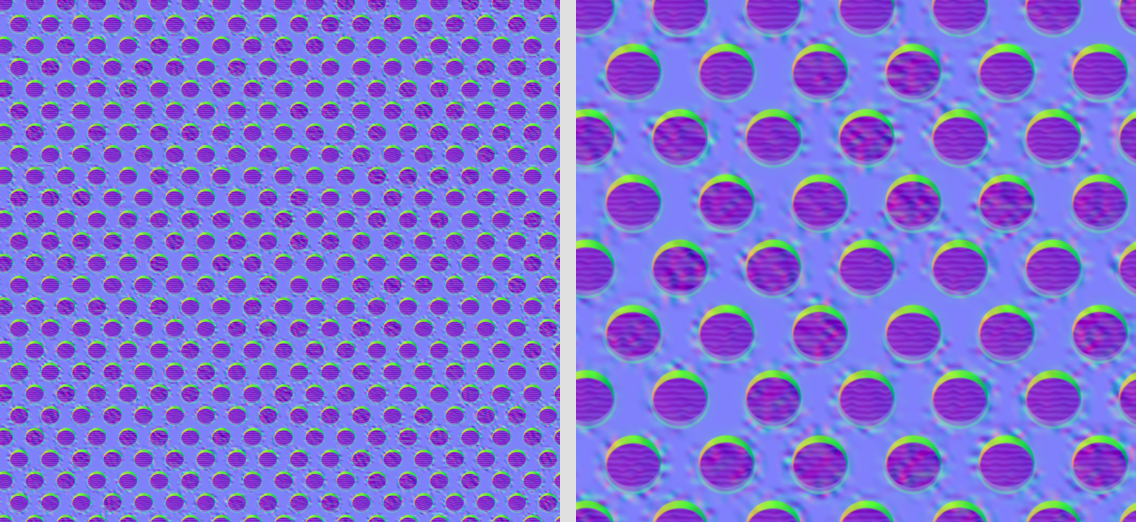
Left, the full canvas; right, a detail of the centre.
Give the GLSL for this texture map, as a Shadertoy shader.

```glsl
const vec2 GRID = vec2(18.0, 24.0);        // columns, staggered rows
const vec2 PAIR = vec2(1.0, 1.4);          // column by two rows, in column widths
const vec3 FLAT = vec3(0.50, 0.50, 0.99);

float hash(vec2 p) {
    vec3 q = fract(p.xyx * vec3(0.1031, 0.1030, 0.0973));
    q += dot(q, q.yzx + 33.33);
    return fract((q.x + q.y) * q.z);
}

// Value noise that wraps after a whole number of lattice steps
float wrapNoise(vec2 p, vec2 period) {
    vec2 cell = floor(p), f = fract(p);
    f = f * f * (3.0 - 2.0 * f);
    vec2 lo = mod(cell, period), hi = mod(cell + 1.0, period);
    return mix(mix(hash(lo), hash(vec2(hi.x, lo.y)), f.x),
               mix(hash(vec2(lo.x, hi.y)), hash(hi), f.x), f.y);
}

vec2 wrapSlope(vec2 p, vec2 period) {
    vec2 e = vec2(0.45, 0.0);
    return vec2(wrapNoise(p + e.xy, period) - wrapNoise(p - e.xy, period),
                wrapNoise(p + e.yx, period) - wrapNoise(p - e.yx, period));
}

// Offset from the nearest dimple (xy) and its wrapped index (zw)
vec4 nearestDimple(vec2 uv) {
    vec2 pairs = GRID * vec2(1.0, 0.5);
    vec4 best = vec4(9.0);
    for (int i = 0; i < 2; i++) {
        float stagger = 0.5 * float(i);
        vec2 g = uv * pairs - vec2(0.11, -0.05) - stagger;
        vec2 id = floor(g + 0.5);
        vec2 offset = (g - id) * PAIR;
        if (dot(offset, offset) < dot(best.xy, best.xy))
            best = vec4(offset, mod(id, pairs) + stagger);
    }
    return best;
}

float inside(float dist, float soft) {
    return 1.0 - smoothstep(-soft, soft, dist);
}

vec3 tilt(vec2 slope, float strength) {
    return vec3(slope * strength, -0.45 * strength * length(slope));
}

// Plate around the dimples, chipped by fine ripples near each rim
vec3 plateColor(vec2 uv, float radius, vec2 slope) {
    float patches = wrapNoise(uv * GRID * 2.0, GRID * 2.0);
    float halo = 1.0 - smoothstep(0.32, 0.50, radius);
    float wear = halo * smoothstep(0.10, 0.65, patches);
    return FLAT + vec3(-0.02, 0.03, -0.03) * halo + tilt(slope, 0.42 * wear);
}

// Inner wall: warm at the left, green at the top, teal at the right
vec3 wallColor(vec2 dir) {
    vec3 upper = vec3(0.45 - 0.45 * dir.x, 0.56 + 0.37 * dir.y, 0.58 - 0.33 * dir.y);
    vec3 lower = vec3(0.54 - 0.12 * dir.x, 0.46, 0.86);
    return mix(lower, upper, smoothstep(-0.45, 0.15, dir.y));
}

// Tilted floor, stepped into horizontal bands
vec3 floorColor(vec2 p, vec2 slope, float wear) {
    float bands = sin(6.2832 * p.y / 0.066 + 2.0 * slope.x);
    vec3 color = vec3(0.51 - 0.22 * p.x, 0.18 - 0.12 * p.y, 0.81);
    color += vec3(0.025, 0.045, 0.045) * bands;
    return color + tilt(slope, mix(0.06, 0.30, wear));
}

void mainImage(out vec4 fragColor, in vec2 fragCoord) {
    vec2 uv = fragCoord / iResolution.xy;
    float pixel = GRID.x / iResolution.x;
    float soft = 0.008 + 0.5 * pixel;

    vec4 dimple = nearestDimple(uv);
    vec2 p = dimple.xy;
    float radius = length(p);
    vec2 dir = p / max(radius, 0.001);
    float variation = hash(dimple.zw * 2.0 + 7.0);

    vec2 grain = GRID * vec2(11.0, 9.0);
    vec2 slope = wrapSlope(uv * grain, grain);

    vec3 color = plateColor(uv, radius, slope);

    // Raised lip, brightest below the dimple
    float lip = inside(abs(radius - 0.315) - 0.018, soft);
    lip *= mix(0.15, 0.85, smoothstep(0.25, -0.65, dir.y));
    vec3 lipColor = vec3(0.43 + 0.10 * dir.x * dir.y, 0.73, 0.78);
    color = mix(color, lipColor + tilt(slope, 0.12), lip);

    // Sunken wall and floor
    vec3 wall = wallColor(dir) + tilt(slope, 0.12);
    color = mix(color, wall, inside(radius - 0.300, soft));
    vec2 floorSize = vec2(0.280, 0.236 + 0.012 * (variation - 0.5));
    float floorDist = (length((p + vec2(0.0, 0.018)) / floorSize) - 1.0) * floorSize.y;
    vec3 base = floorColor(p, slope, smoothstep(0.35, 1.0, variation));
    color = mix(color, base, inside(floorDist, soft));

    fragColor = vec4(clamp(color, 0.0, 1.0), 1.0);
}
```
